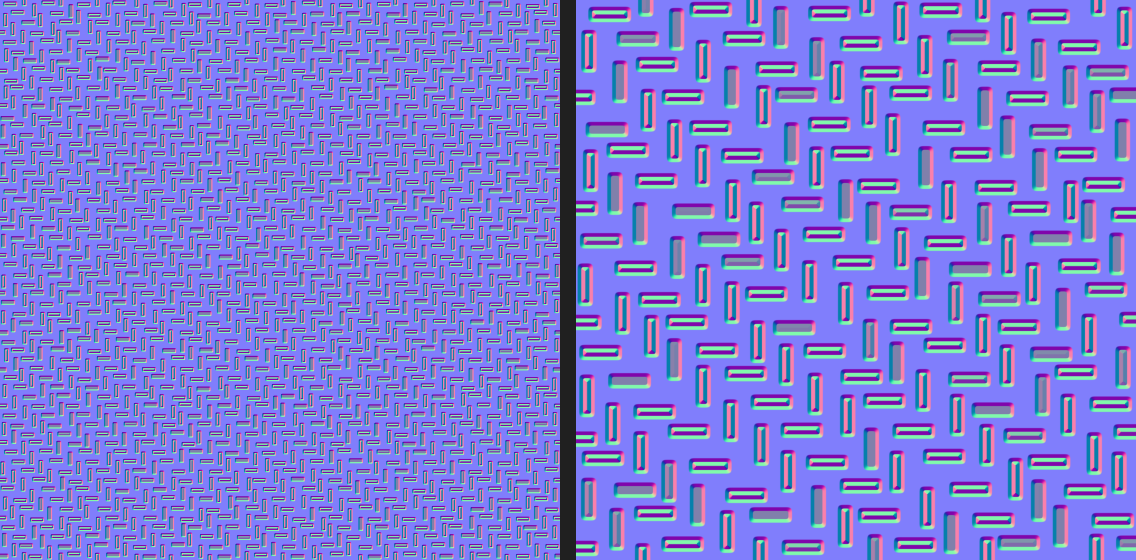
Left, the full canvas; right, a detail of the centre.
Reproduce this texture map procedurally as a WebGL 1 fragment shader.

```glsl
precision highp float;
// Tangent-space normal map of a tread plate: short bars laid in a herringbone
// of 2x1 blocks. Each bar is a raised rim around a shallow trough, nudged
// inside its block; some troughs are worn to a dull grey band.

uniform vec2 u_resolution;

const float CELLS = 60.0;        // cells per side, the weave repeats every 4
const float HALF_LENGTH = 0.765; // bar size, in cells
const float HALF_WIDTH = 0.275;
const float RIM = 0.145;         // distance of the rim crest from the axis
const float JITTER = 0.21;       // largest offset of a bar in its block
const float EDGE = 0.025;        // softness of the foot of the bevel
const float BLEND = 0.02;        // softness of crest and trough lines
const float WORN_SHARE = 0.3;    // share of bars with a worn trough
const float TILT = 0.48;         // colour swing of the bevels
const float BEVEL_BLUE = 0.67;
const vec3 FLAT_COLOR = vec3(0.5, 0.495, 0.99);
const int SAMPLES = 4;           // samples per pixel side
const float FOOTPRINT = 0.8;     // sampled part of a pixel

vec3 hash3(vec2 p) {
  vec3 q = vec3(dot(p, vec2(127.1, 311.7)),
                dot(p, vec2(269.5, 183.3)),
                dot(p, vec2(113.5, 271.9)));
  return fract(sin(q) * 43758.55);
}

// Centre of the herringbone block holding a cell; z is 1 for upright blocks.
vec3 herringboneBlock(vec2 cell) {
  float phase = mod(cell.x - cell.y + 0.5, 4.0);
  if (phase < 1.0) return vec3(cell + vec2(1.0, 0.5), 0.0);
  if (phase < 2.0) return vec3(cell + vec2(0.0, 0.5), 0.0);
  if (phase < 3.0) return vec3(cell + vec2(0.5, 0.0), 1.0);
  return vec3(cell + vec2(0.5, 1.0), 1.0);
}

// Colour at a point given in cells, with y running down.
vec3 plateColor(vec2 p) {
  vec3 block = herringboneBlock(floor(p));
  vec3 rnd = hash3(mod(block.xy, CELLS));
  vec2 local = p - block.xy - (rnd.xy * 2.0 - 1.0) * JITTER;
  bool upright = block.z > 0.5;
  if (upright) local = local.yx;

  // Offset from the long axis, measured with squarish rounded ends.
  float reach = HALF_LENGTH - HALF_WIDTH;
  vec2 q = vec2(local.x - clamp(local.x, -reach, reach), local.y);
  vec2 q2 = q * q;
  float r = sqrt(sqrt(dot(q2, q2)));
  vec2 outward = q * q2;
  outward /= max(length(outward), 1e-6);
  if (upright) outward = outward.yx;

  // Slopes face outward beyond the rim and inward within it.
  float worn = 1.0 - smoothstep(WORN_SHARE - 0.15, WORN_SHARE + 0.15, rnd.z);
  float inner = -(1.0 - worn) * smoothstep(0.0, BLEND, r);
  float facing = mix(inner, 1.0, smoothstep(RIM - BLEND, RIM + BLEND, r));
  vec3 bevel = vec3(0.5 + TILT * facing * outward, BEVEL_BLUE);

  float cover = 1.0 - smoothstep(HALF_WIDTH - EDGE, HALF_WIDTH + EDGE, r);
  return mix(FLAT_COLOR, bevel, cover);
}

void main() {
  vec3 sum = vec3(0.0);
  for (int j = 0; j < SAMPLES; j++) {
    for (int i = 0; i < SAMPLES; i++) {
      vec2 shift = (vec2(float(i), float(j)) + 0.5) / float(SAMPLES) - 0.5;
      vec2 uv = (gl_FragCoord.xy + shift * FOOTPRINT) / u_resolution;
      sum += plateColor(vec2(uv.x, 1.0 - uv.y) * CELLS);
    }
  }
  gl_FragColor = vec4(sum / float(SAMPLES * SAMPLES), 1.0);
}
```
